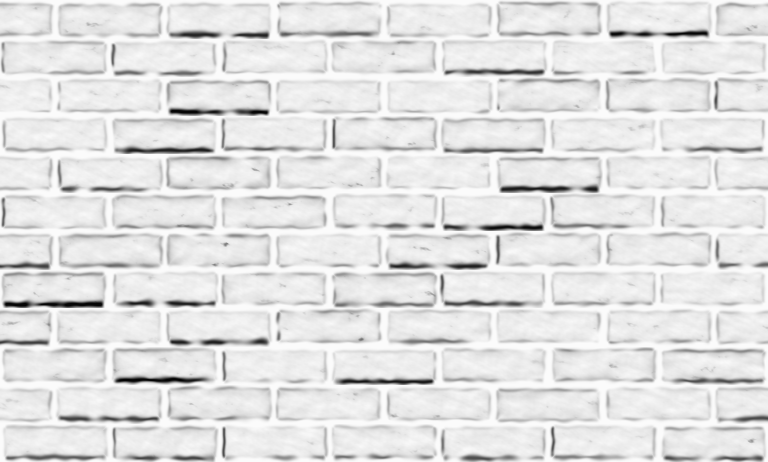
This texture is drawn by a Shadertoy shader. Its source:

```glsl
// Whitewashed brick wall: running bond, pale relief and uneven dark shadow lines.

const vec2  GRID       = vec2(7.0, 12.0);    // bricks across, rows down
const vec2  CELL       = vec2(2.85, 1.0);    // brick pitch, in row heights
const vec2  HALF_BRICK = vec2(1.32, 0.395);  // half size of a brick face
const float CORNER     = 0.06;               // corner radius
const float JITTER     = 0.05;               // placement offset per brick
const float WOBBLE     = 0.045;              // raggedness of the edges
const float EDGE_SOFT  = 0.05;               // blur of the brick outline
const float RELIEF     = 0.13;               // contrast of the surface bumps
const float GOUGE      = 0.42;               // darkness of deep scratches
const float GRIME      = 0.24;               // darkening near worn edges
const vec3  MORTAR     = vec3(0.985);
const vec3  FACE       = vec3(0.937);
const vec3  SHADOW     = vec3(0.02);

vec2 hash2(vec2 p) {
    vec3 q = fract(p.xyx * vec3(0.1031, 0.1030, 0.0973));
    q += dot(q, q.yzx + 33.33);
    return fract((q.xx + q.yz) * q.zy);
}

// Gradient noise, roughly -0.6 to 0.6
float corner(vec2 cell, vec2 offset, vec2 f) {
    float angle = 6.2832 * hash2(cell + offset + 57.0).x;
    return dot(vec2(cos(angle), sin(angle)), f - offset);
}

float noise(vec2 p) {
    vec2 i = floor(p), f = p - i;
    vec2 u = f * f * f * (f * (f * 6.0 - 15.0) + 10.0);
    return mix(mix(corner(i, vec2(0, 0), f), corner(i, vec2(1, 0), f), u.x),
               mix(corner(i, vec2(0, 1), f), corner(i, vec2(1, 1), f), u.x), u.y);
}

// Height of the rough face, stretched along a shallow diagonal
float surface(vec2 p) {
    p = vec2(p.x - 0.5 * p.y, 1.7 * p.y + 0.65 * p.x) * 1.4;
    float height = 0.0, amplitude = 0.5;
    for (int i = 0; i < 4; i++) {
        height += amplitude * noise(p);
        p = mat2(1.9, 0.5, -0.5, 1.9) * p + 11.7;
        amplitude *= 0.48;
    }
    return height;
}

float roundedBox(vec2 p, vec2 halfSize, float radius) {
    vec2 d = abs(p) - halfSize + radius;
    return length(max(d, 0.0)) + min(max(d.x, d.y), 0.0) - radius;
}

// Soft line of the given width, centred on zero distance
float softLine(float dist, float width) {
    return exp(-dist * dist / (width * width));
}

void mainImage(out vec4 fragColor, in vec2 fragCoord) {
    vec2 p = fragCoord / iResolution.xy * GRID * CELL;
    float pixel = GRID.y / iResolution.y;

    // Running bond: odd rows move by half a brick
    float row = floor(p.y);
    float x = p.x + 0.5 * CELL.x * mod(row, 2.0);
    vec2 id = vec2(floor(x / CELL.x), row);
    vec2 q = vec2(x, p.y) - (id + 0.5) * CELL;

    // Variation per brick
    vec2 rnd = hash2(id + 13.0);
    vec2 rnd2 = hash2(id + 71.0);
    float wear = rnd2.x * rnd2.x;
    vec2 seed = q + 40.0 * hash2(id + 5.0);
    q += JITTER * (hash2(id + 29.0) - 0.5);
    q += WOBBLE * vec2(noise(seed * 3.0), noise(seed * 2.6 + 19.0));

    // Outline and distances to the four sides
    float d = roundedBox(q, HALF_BRICK, CORNER);
    float soft = max(EDGE_SOFT, pixel);
    float face = 1.0 - smoothstep(-soft, soft, d);
    vec2 low = q + HALF_BRICK, high = HALF_BRICK - q;

    // Embossed relief with scattered gouges
    vec2 e = vec2(-0.03, 0.05);
    float slope = surface(seed + e) - surface(seed - e);
    float patches = smoothstep(-0.15, 0.3, noise(seed * 1.1 + 7.0));
    float dark = RELIEF * slope;
    dark += GOUGE * (0.35 + wear) * patches * smoothstep(0.14, 0.42, slope);

    // Grime creeping in from the edges
    float blotch = clamp(0.5 + 1.4 * noise(seed * vec2(1.8, 3.0) + 3.0), 0.0, 1.0);
    dark += GRIME * (0.2 + wear) * blotch * exp(min(d, 0.0) / 0.12);
    dark *= face;

    // Shadow lines: heavy below, thinner at left, faint at top and right
    float alongX = smoothstep(-0.03, 0.1, min(low.x, high.x));
    float alongY = smoothstep(-0.03, 0.08, min(low.y, high.y));
    float breakX = smoothstep(-0.4, 0.3, noise(seed.xx * vec2(1.6, 0.3)) + 0.35 * rnd.x - 0.1);
    float breakY = smoothstep(-0.4, 0.3, noise(seed.yy * vec2(2.5, 0.7)) + 0.2 * rnd.y);
    float width = mix(0.04, 0.075, rnd.x) * (1.0 + 0.7 * noise(seed * 2.7 + 31.0));
    float bottom = mix(0.22, 1.1, rnd.x * rnd.x) * breakX * softLine(low.y, max(width, pixel));
    float left = mix(0.1, 0.75, pow(rnd.y, 2.5)) * breakY * softLine(low.x, max(0.045, pixel));
    float top = mix(0.08, 0.4, wear) * breakX * softLine(high.y, 0.05);
    float right = mix(0.08, 0.25, rnd2.y) * breakY * softLine(high.x, 0.05);
    float lines = max(max(bottom, top) * alongX, max(left, right) * alongY);

    vec3 color = mix(MORTAR, FACE, face) - dark;
    color = mix(color, SHADOW, clamp(lines, 0.0, 1.0));
    fragColor = vec4(clamp(color, 0.0, 1.0), 1.0);
}
```
